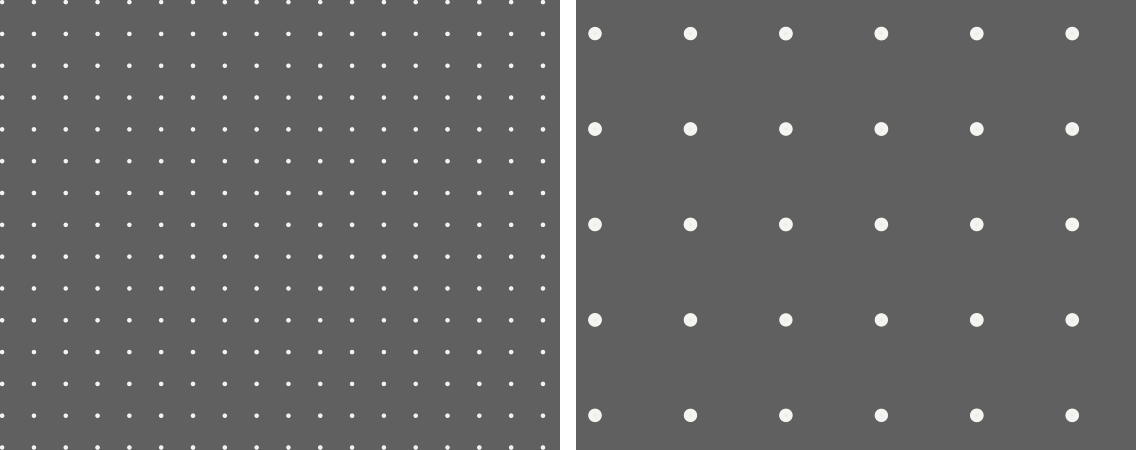
Left: the whole. Right: its middle third, enlarged.
Give the GLSL for this pattern, as a Shadertoy shader.

```glsl
// Square grid of small off-white dots on flat grey, 18 across by 15 down.
// The plane is folded into cells anchored at the top left corner; each cell
// holds one antialiased disc with a faintly shaded centre and slight wear.

const float SPACING = 0.0707;   // all lengths are fractions of canvas height
const float MARGIN = 0.0047;    // first dot centre, from the top and left edges
const float RADIUS = 0.0050;
const vec3 GROUND = vec3(0.378);
const vec3 DOT = vec3(0.955, 0.955, 0.945);

float hash(vec2 p) {
    return fract(sin(dot(p, vec2(127.1, 311.7))) * 43758.5453);
}

// Coverage of a disc, blended over about one pixel at its rim
float disc(vec2 p, float radius, float pixel) {
    return 1.0 - smoothstep(-0.6 * pixel, 0.6 * pixel, length(p) - radius);
}

void mainImage(out vec4 fragColor, in vec2 fragCoord) {
    float pixel = 1.0 / iResolution.y;
    vec2 fromTopLeft = vec2(fragCoord.x, iResolution.y - fragCoord.y) * pixel;

    // Nearest grid point and the offset from it
    vec2 grid = (fromTopLeft - MARGIN) / SPACING;
    vec2 cell = floor(grid + 0.5);
    vec2 offset = (grid - cell) * SPACING;

    // Tiny size variation from dot to dot
    float radius = RADIUS * (0.98 + 0.04 * hash(cell));

    // Slightly dulled centre
    float dullness = 0.04 * (1.0 - smoothstep(0.0, 0.4 * radius, length(offset)));
    vec3 dotColor = DOT * (1.0 - dullness);

    fragColor = vec4(mix(GROUND, dotColor, disc(offset, radius, pixel)), 1.0);
}
```
